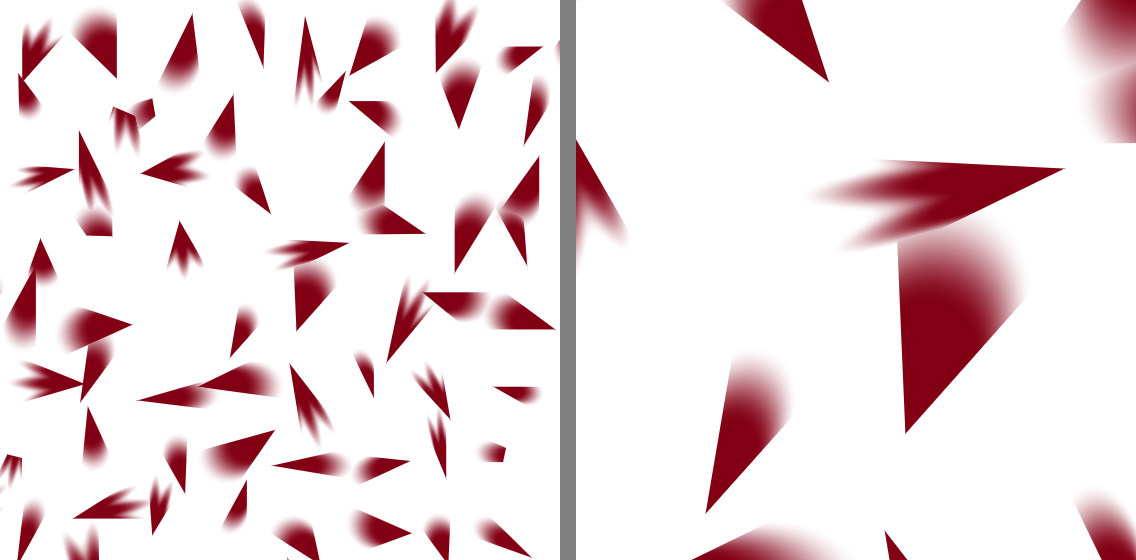
Left: the whole. Right: its middle third, enlarged.
A WebGL 2 fragment shader for this pattern:

```glsl
#version 300 es
precision highp float;
// Scattered crimson shards on white: sharp at the tip, fading softly at the wide end.

uniform vec2 u_resolution;
out vec4 fragColor;

const float PI = 3.14159265;
const float CELLS = 8.0;

float hash(vec2 cell, float salt) {
    return fract(sin(dot(vec3(cell, salt), vec3(127.1, 311.7, 74.7))) * 43758.5453);
}

// Ink of the shard owned by a cell, at point p measured from the cell centre.
float shard(vec2 p, vec2 cell, float pixel) {
    if (hash(cell, 1.0) > 0.92) return 0.0;

    float halfAngle = mix(0.19, 0.40, hash(cell, 2.0));
    float size = mix(0.70, 1.28, hash(cell, 3.0));

    // Mostly upright; some lie flat, and some have one side along an axis.
    float heading = PI * floor(2.0 * hash(cell, 4.0));
    heading += hash(cell, 5.0) < 0.68 ? 0.5 * PI : 0.0;
    float tilt = 1.4 * (hash(cell, 6.0) - 0.5);
    heading += hash(cell, 7.0) < 0.35 ? sign(tilt) * halfAngle : tilt;

    // Local frame: tip at the origin, axis along +x.
    p -= 0.6 * (vec2(hash(cell, 8.0), hash(cell, 9.0)) - 0.5);
    vec2 axis = vec2(cos(heading), sin(heading));
    p = vec2(dot(p, axis), dot(p, vec2(-axis.y, axis.x)));
    p.x += 0.45 * size;

    // Straight sides; a few shards lose their tip to a slanted cut.
    float edge = abs(p.y) * cos(halfAngle) - p.x * sin(halfAngle);
    if (hash(cell, 10.0) < 0.12) {
        float slope = 1.6 * (hash(cell, 11.0) - 0.5);
        edge = max(edge, (0.52 * size - p.x + slope * p.y) / length(vec2(1.0, slope)));
    }
    float body = clamp(0.5 - edge / pixel, 0.0, 1.0);

    // Rounded fading end, leaning to one side and sometimes split into lobes.
    float side = clamp(atan(p.y, max(p.x, 0.0001)) / halfAngle, -1.0, 1.0);
    float lean = 0.34 * (hash(cell, 12.0) - 0.5);
    float lobes = hash(cell, 13.0) < 0.35 ? 0.13 : 0.0;
    float reach = 1.0 + lean * side - 0.14 * side * side
                + lobes * cos(6.5 * side + 6.0 * hash(cell, 14.0));
    float fade = 1.0 - smoothstep(0.55, 1.02, length(p) / (size * reach));
    return body * fade;
}

void main() {
    vec2 grid = CELLS * gl_FragCoord.xy / u_resolution.y;
    float pixel = CELLS / u_resolution.y;
    vec2 home = floor(grid);

    // Shards may cross into neighbouring cells.
    float ink = 0.0;
    for (int y = -1; y <= 1; y++) {
        for (int x = -1; x <= 1; x++) {
            vec2 cell = home + vec2(x, y);
            ink = max(ink, shard(grid - cell - 0.5, cell, pixel));
        }
    }

    vec3 paper = vec3(1.0);
    vec3 crimson = vec3(0.51, 0.0, 0.08);
    fragColor = vec4(mix(paper, crimson, ink), 1.0);
}
```
